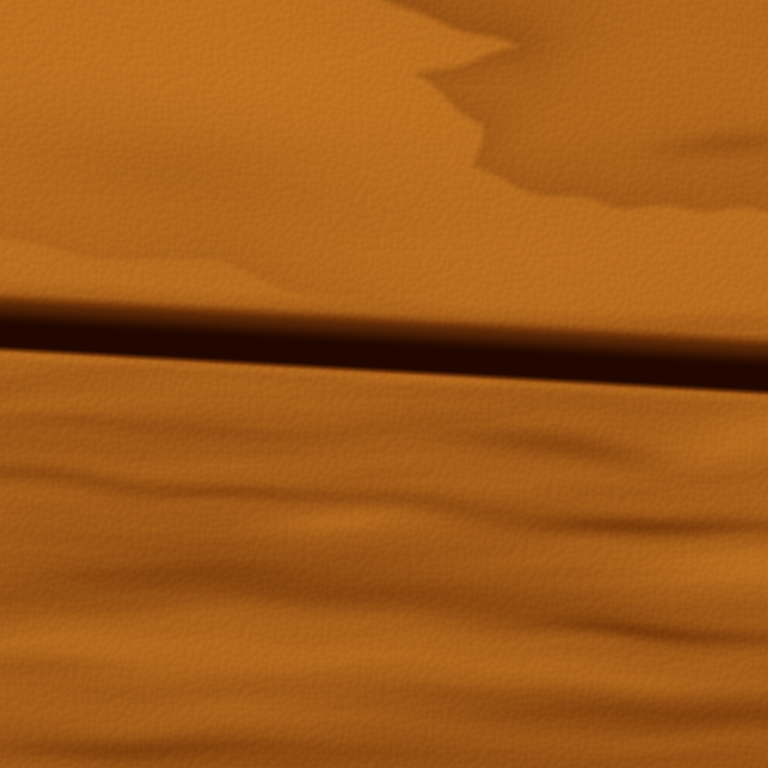
Give the GLSL for this texture, as a WebGL 1 fragment shader.

```glsl
precision highp float;
// Two varnished wooden planks with a dark sloping gap between them.
uniform vec2 u_resolution;

#define GAP_SLOPE 0.057
#define GAP_TOP 0.386
#define GAP_BOTTOM 0.455
#define UPPER_TONE 0.725
#define LOWER_TONE 0.645
#define GRAIN_SCALE 125.0
#define GRAIN_DEPTH 0.035
#define FIBRE_DEPTH 0.017
#define DEEP_BROWN vec3(0.16, 0.045, 0.0)
#define MID_BROWN vec3(0.47, 0.22, 0.035)
#define HONEY vec3(0.73, 0.43, 0.12)

vec2 hash2(vec2 p) {
  vec3 h = fract(p.xyx * vec3(0.1031, 0.103, 0.0973));
  h += dot(h, h.yzx + 33.33);
  return fract((h.xx + h.yz) * h.zy);
}

// Distance to the nearest scattered cell point.
float cellular(vec2 p) {
  vec2 cell = floor(p), f = fract(p);
  float nearest = 2.0;
  for (int j = -1; j <= 1; j++) {
    for (int i = -1; i <= 1; i++) {
      vec2 o = vec2(float(i), float(j));
      vec2 r = o + hash2(cell + o) - f;
      nearest = min(nearest, dot(r, r));
    }
  }
  return sqrt(nearest);
}

// Layered sines stretched along the plank.
float fibres(vec2 p) {
  float sum = 0.0, amp = 1.0, freq = 42.0;
  for (int i = 0; i < 5; i++) {
    float k = float(i);
    float bend = sin(p.x * (5.0 + 3.0 * k) + p.y * 19.0 + k * 2.1);
    sum += amp * sin(p.y * freq + 1.4 * bend + k * 4.7)
         * (0.65 + 0.35 * sin(p.x * (4.0 + k) + p.y * 13.0 + k));
    freq *= 1.55;
    amp *= 0.72;
  }
  return sum;
}

// Soft elongated stain: centre, half sizes and slope.
float streak(vec2 p, vec2 centre, vec2 size, float slope) {
  vec2 q = p - centre;
  q.y -= slope * q.x;
  q /= size;
  return exp(-dot(q, q));
}

// Extends an outline: x keeps the distance, y flips sign at each crossing.
void outline(vec2 p, vec2 a, vec2 b, inout vec2 state) {
  vec2 e = b - a, q = p - a;
  float t = clamp(dot(q, e) / dot(e, e), 0.0, 1.0);
  state.x = min(state.x, length(q - e * t));
  if ((a.y > p.y) != (b.y > p.y) && p.x > a.x + e.x * q.y / e.y) state.y = -state.y;
}

// Jagged heartwood stain, positive inside.
float heartwood(vec2 p) {
  p += 0.003 * vec2(sin(p.y * 95.0), sin(p.x * 60.0));
  vec2 s = vec2(1.0, -1.0);
  outline(p, vec2(0.46, -0.02), vec2(0.56, 0.026), s);
  outline(p, vec2(0.56, 0.026), vec2(0.67, 0.062), s);
  outline(p, vec2(0.67, 0.062), vec2(0.54, 0.099), s);
  outline(p, vec2(0.54, 0.099), vec2(0.627, 0.163), s);
  outline(p, vec2(0.627, 0.163), vec2(0.618, 0.215), s);
  outline(p, vec2(0.618, 0.215), vec2(0.67, 0.247), s);
  outline(p, vec2(0.67, 0.247), vec2(0.81, 0.270), s);
  outline(p, vec2(0.81, 0.270), vec2(1.05, 0.278), s);
  return s.x * s.y;
}

float upperPlank(vec2 p) {
  float t = UPPER_TONE + 0.004 * fibres(p * vec2(1.0, 0.5));
  float d = heartwood(p);
  float fade = mix(0.07, 0.13, exp(-8.0 * p.y)) * exp(-max(d, 0.0) * 13.0);
  t -= smoothstep(-0.006, 0.009, d) * (fade + 0.02);
  // Faint growth line with shade above it.
  float line = 0.312 + 0.027 * smoothstep(0.0, 0.15, p.x)
             + 0.045 * smoothstep(0.27, 0.40, p.x) + 0.025 * smoothstep(0.38, 0.6, p.x);
  float above = line - p.y;
  t -= 0.05 * smoothstep(-0.006, 0.008, above) * exp(-max(above, 0.0) * 16.0)
     * (1.0 - smoothstep(0.35, 0.62, p.x));
  t -= 0.035 * streak(p, vec2(0.24, 0.22), vec2(0.24, 0.055), 0.12);
  t -= 0.07 * streak(p, vec2(0.95, 0.187), vec2(0.09, 0.016), -0.08);
  t -= 0.05 * streak(p, vec2(0.97, 0.418), vec2(0.16, 0.012), 0.0);
  return t + 0.02 * streak(p, vec2(0.3, 0.08), vec2(0.4, 0.12), 0.2);
}

float lowerPlank(vec2 p) {
  p.y += 0.004 * sin(p.x * 11.0 + p.y * 23.0) + 0.002 * sin(p.x * 27.0);
  float t = LOWER_TONE + FIBRE_DEPTH * fibres(p);
  // Dark bands.
  t -= 0.05 * streak(p, vec2(0.15, 0.553), vec2(0.3, 0.011), 0.05);
  t -= 0.10 * streak(p, vec2(0.2, 0.633), vec2(0.5, 0.012), 0.07);
  t -= 0.14 * streak(p, vec2(0.83, 0.685), vec2(0.17, 0.013), 0.03);
  t -= 0.08 * streak(p, vec2(0.74, 0.585), vec2(0.15, 0.018), 0.15);
  t -= 0.09 * streak(p, vec2(0.2, 0.75), vec2(0.32, 0.045), -0.08);
  t -= 0.09 * streak(p, vec2(0.62, 0.785), vec2(0.32, 0.025), 0.08);
  t -= 0.11 * streak(p, vec2(0.84, 0.823), vec2(0.18, 0.011), 0.05);
  t -= 0.14 * streak(p, vec2(0.84, 0.925), vec2(0.34, 0.026), 0.04);
  t -= 0.09 * streak(p, vec2(0.15, 0.972), vec2(0.24, 0.016), 0.0);
  t -= 0.06 * streak(p, vec2(0.65, 0.995), vec2(0.6, 0.03), 0.0);
  // Bright bands.
  t += 0.08 * streak(p, vec2(0.43, 0.687), vec2(0.12, 0.022), -0.06);
  t += 0.09 * streak(p, vec2(0.99, 0.565), vec2(0.13, 0.03), -0.12);
  t += 0.08 * streak(p, vec2(0.98, 0.735), vec2(0.16, 0.025), 0.0);
  return t + 0.07 * streak(p, vec2(0.35, 0.852), vec2(0.55, 0.03), 0.06);
}

void main() {
  vec2 p = gl_FragCoord.xy / u_resolution;
  p.y = 1.0 - p.y; // measured down from the top
  float s = p.y - GAP_SLOPE * p.x;
  // Gap: soft reddish upper lip, crisp pale lower lip.
  float upper = upperPlank(p) - 0.07 * smoothstep(GAP_TOP - 0.03, GAP_TOP, s);
  upper = mix(upper, 0.36, smoothstep(GAP_TOP - 0.009, GAP_TOP + 0.012, s));
  upper = mix(upper, 0.13, smoothstep(GAP_TOP + 0.006, GAP_TOP + 0.038, s));
  float rim = (s - GAP_BOTTOM - 0.007) / 0.006;
  float lower = lowerPlank(p) + 0.05 * exp(-rim * rim);
  float tone = mix(upper, lower, smoothstep(GAP_BOTTOM - 0.006, GAP_BOTTOM + 0.005, s));
  // Embossed surface grain.
  vec2 g = p * GRAIN_SCALE;
  float relief = cellular(g) - cellular(g + vec2(0.35, 0.4));
  tone += GRAIN_DEPTH * relief * smoothstep(0.15, 0.6, tone);
  vec3 colour = tone < 0.47 ? mix(DEEP_BROWN, MID_BROWN, (tone - 0.16) / 0.31)
                            : mix(MID_BROWN, HONEY, (tone - 0.47) / 0.26);
  gl_FragColor = vec4(clamp(colour, 0.0, 1.0), 1.0);
}
```
